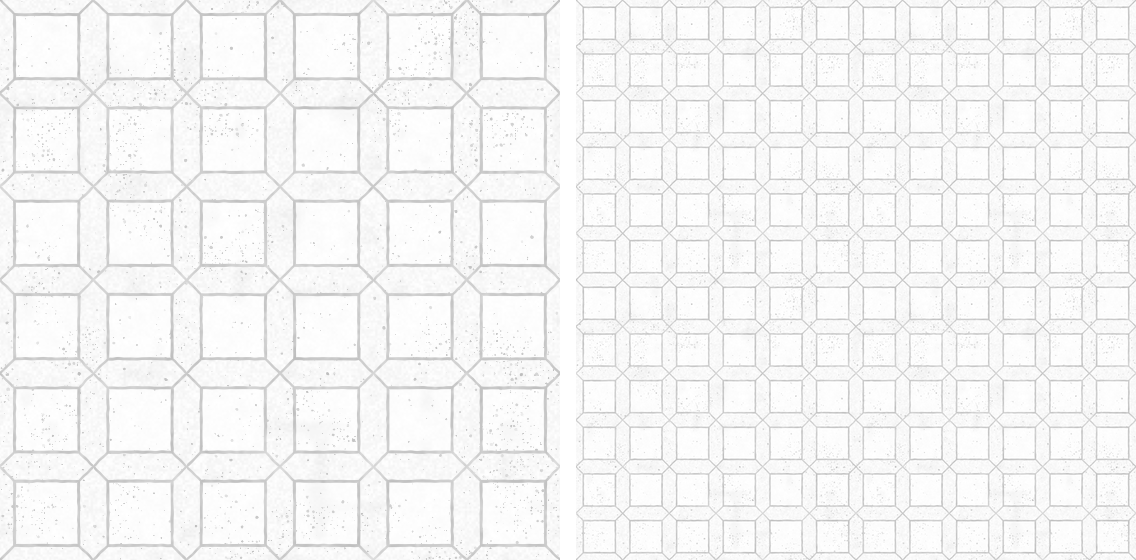
Left, the tile; right, the same tile 2 across and 2 down.
This pattern is drawn by a three.js fragment shader. Its source:

```glsl
// Pale stone floor: six by six square tiles framed by pointed hexagonal strips.
// Grey joints come from distances in a mirrored cell; wrapping value noise
// adds grain and worn joints, and clustered jittered dots add small pits.
varying vec2 vUv;

float hash(vec2 p) {
  vec3 q = fract(p.xyx * vec3(0.1031, 0.1030, 0.0973));
  q += dot(q, q.yzx + 33.33);
  return fract((q.x + q.y) * q.z);
}

// Value noise over the canvas that wraps after a whole number of cells.
float noise(vec2 uv, float cells) {
  vec2 p = uv * cells;
  vec2 i = floor(p);
  vec2 f = fract(p);
  f = f * f * (3.0 - 2.0 * f);
  vec2 a = mod(i, cells);
  vec2 b = mod(i + 1.0, cells);
  return mix(mix(hash(a), hash(vec2(b.x, a.y)), f.x),
             mix(hash(vec2(a.x, b.y)), hash(b), f.x), f.y);
}

// One jittered, ragged pit in some grid cells; density is the share filled.
float pits(vec2 uv, float cells, float density) {
  vec2 p = uv * cells;
  vec2 id = mod(floor(p), cells);
  vec2 center = 0.35 + 0.3 * vec2(hash(id + 17.0), hash(id + 53.0));
  float radius = mix(0.12, 0.32, hash(id + 91.0));
  float d = length(fract(p) - center) + 0.16 * (noise(uv, cells * 3.0) - 0.5);
  float present = step(hash(id + 131.0), density);
  return present * (1.0 - smoothstep(radius - 0.12, radius + 0.12, d))
       * mix(0.25, 1.0, hash(id + 211.0));
}

void main() {
  // Mirrored cell, with slightly uneven joint edges.
  vec2 wobble = vec2(noise(vUv, 96.0), noise(vUv.yx, 90.0)) - 0.5;
  vec2 cell = abs(fract(vUv * 6.0) - 0.5 + 0.008 * wobble);
  float reach = max(cell.x, cell.y);
  float strip = smoothstep(0.336, 0.352, reach);

  // Joints around the square and along the corner diagonals.
  float squareLine = 1.0 - smoothstep(0.009, 0.023, abs(reach - 0.344));
  float diagonal = abs(cell.x - cell.y) * 0.7071;
  float diagonalLine = (1.0 - smoothstep(0.006, 0.020, diagonal)) * step(0.344, reach);
  float joint = max(squareLine, diagonalLine);

  // Smooth squares, grainier strips and a few faint stains.
  float grain = noise(vUv, 256.0) - 0.5;
  float mottle = noise(vUv, 72.0) - 0.5;
  float stone = mix(0.992, 0.977, strip);
  stone += grain * mix(0.012, 0.042, strip) + mottle * 0.010;
  stone -= 0.025 * smoothstep(0.72, 1.0, noise(vUv, 21.0));

  // Pits gather in loose clusters.
  float cluster = smoothstep(0.45, 0.95, noise(vUv, 13.0));
  float wear = 0.0;
  for (int k = 0; k < 3; k++) {
    float cells = 110.0 + 55.0 * float(k);
    wear = max(wear, pits(vUv, cells, 0.015 + 0.13 * cluster));
  }
  stone -= 0.22 * wear;

  // Worn joint tone varies along its length.
  float tone = 0.795 + 0.07 * (noise(vUv, 24.0) - 0.5) + 0.06 * (noise(vUv, 130.0) - 0.5);
  tone += 0.025 * (1.0 - squareLine);
  float shade = mix(stone, tone, joint);
  gl_FragColor = vec4(vec3(clamp(shade, 0.0, 1.0)), 1.0);
}
```
